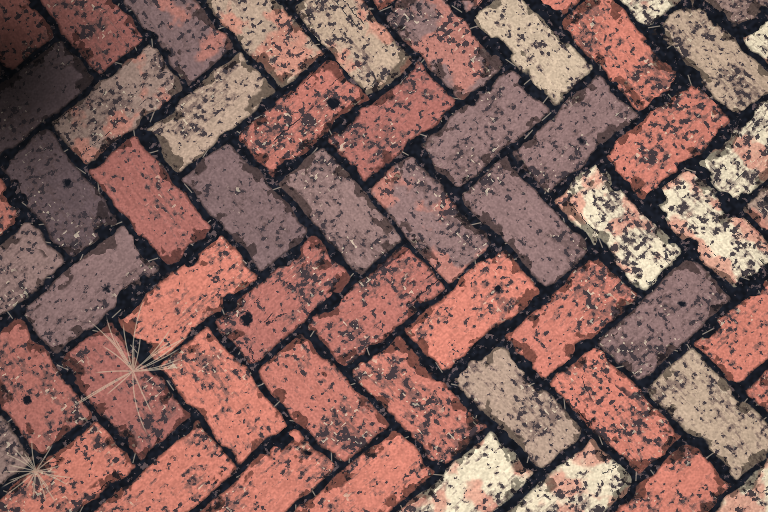
This texture is drawn by a Shadertoy shader. Its source:

```glsl
// Weathered herringbone brick paving with dark earth joints, chipped edges and dry grass.
#define HALF_BRICK vec2(0.955, 0.452) // half size, in brick widths
#define CORNER 0.07
#define WOBBLE 0.09
#define CHIPPING 0.15
#define PITTING 0.85
#define SOIL  vec3(0.10, 0.11, 0.14)
#define SOOT  vec3(0.42, 0.35, 0.36)
#define MAUVE vec3(0.57, 0.46, 0.45)
#define TAN   vec3(0.76, 0.66, 0.57)
#define CREAM vec3(0.94, 0.88, 0.76)
#define CLAY  vec3(0.84, 0.52, 0.45)
#define RUST  vec3(0.66, 0.42, 0.39)

float hash(vec2 p) {
    vec3 q = fract(p.xyx * 0.1031);
    q += dot(q, q.yzx + 33.33);
    return fract((q.x + q.y) * q.z);
}

float noise(vec2 p) {
    vec2 i = floor(p), f = fract(p);
    f = f * f * (3.0 - 2.0 * f);
    return mix(mix(hash(i), hash(i + vec2(1, 0)), f.x),
               mix(hash(i + vec2(0, 1)), hash(i + 1.0), f.x), f.y);
}

float fbm(vec2 p) {
    float sum = 0.0, amp = 0.5;
    for (int i = 0; i < 4; i++) {
        sum += amp * noise(p);
        p = mat2(1.6, 1.2, -1.2, 1.6) * p + 7.3;
        amp *= 0.5;
    }
    return sum / 0.9375;
}

// Canvas (height 1, y down) to brick widths along the two brick directions,
// with a slight tilt of the ground.
vec2 groundPlane(vec2 p) {
    float column = (p.x - 1.393) / (0.174 + 0.0225 * p.y);
    float q = (p.y - (0.07 - 0.036 * p.y) * (p.x - 1.393) - 0.113) / 0.3477;
    float row = q + 0.023 * q * (2.0 - q);
    return vec2(column + 2.0 * row, 2.0 * row - column);
}

// Position inside a brick, long side on x; also gives the brick centre.
vec2 herringbone(vec2 g, out vec2 centre) {
    float j = floor(g.y + 0.5);
    if (mod(g.x + j + 1.0, 4.0) < 2.0) {
        centre = vec2(4.0 * floor((g.x + j + 1.0) / 4.0) - j, j);
        return g - centre;
    }
    float i = floor(g.x);
    centre = vec2(i + 0.5, 4.0 * floor((g.y + i - 0.5) / 4.0) + 1.5 - i);
    return (g - centre).yx;
}

float roundBox(vec2 p, vec2 halfSize, float radius) {
    vec2 d = abs(p) - halfSize + radius;
    return length(max(d, 0.0)) + min(max(d.x, d.y), 0.0) - radius;
}

// Fired colour: red in the lower rows and upper left, paler to the right and bottom.
vec3 brickTone(vec2 id, out float warm, out float light) {
    float column = 0.5 * (id.x - id.y), row = 0.25 * (id.x + id.y);
    float redness = 0.28 + 0.6 * exp(-8.0 * pow(row - 1.85, 2.0))
                  + 0.5 * exp(-0.2 * pow(column + 5.5, 2.0) - 3.0 * row * row);
    warm = step(hash(id + 3.7), redness);
    light = clamp(0.65 * hash(id + 51.3) + 0.075 * (column + 4.5) + 0.3 * smoothstep(2.1, 2.5, row), 0.0, 1.0);
    vec3 cold = mix(SOOT, MAUVE, smoothstep(0.0, 0.3, light));
    cold = mix(cold, TAN, smoothstep(0.35, 0.6, light));
    cold = mix(cold, CREAM, smoothstep(0.6, 0.85, light));
    return mix(cold, mix(RUST, CLAY, smoothstep(0.0, 0.4, light)), warm);
}

vec3 brickFace(vec2 l, vec2 id) {
    float warm, light;
    vec3 tone = brickTone(id, warm, light);
    vec2 s = l + id * 13.7;
    float blotch = fbm(s * 2.2), grain = fbm(s * 15.0), wear = hash(id + 8.1);
    float streak = noise(s * vec2(7.0, 34.0));
    // mottling, clay showing through, streaks along the brick
    float mottle = 0.4 * blotch + 0.4 * grain + 0.2 * streak;
    vec3 col = mix(tone, mix(tone * 0.62, MAUVE * 0.85, 0.5), 0.9 * smoothstep(0.47, 0.64, mottle));
    col = mix(col, CLAY, 0.6 * (1.0 - warm) * step(0.5, wear) * smoothstep(0.5, 0.64, fbm(s * 2.7 + 40.0)));
    col *= 0.86 + 0.18 * noise(s * 40.0) + 0.12 * streak;
    // pits, pale flecks, cracks
    float pits = smoothstep(0.61, 0.69, 0.75 * grain + 0.25 * blotch + 0.05 * wear);
    col = mix(col, mix(SOIL, SOOT, 0.4), PITTING * pits);
    col = mix(col, CREAM, 0.6 * smoothstep(0.8, 0.9, noise(s * 24.0 + 5.0)) * smoothstep(0.5, 0.65, blotch));
    float crack = 1.0 - smoothstep(0.004, 0.022, abs(noise(s * vec2(0.9, 4.5) + 0.3 * grain) - 0.5));
    col = mix(col, SOIL, 0.7 * crack * step(0.6, wear) * smoothstep(0.48, 0.6, fbm(s * 3.0 + 20.0)));
    // a single deep hole in some bricks
    vec2 hole = (vec2(hash(id + 1.9), hash(id + 6.4)) - 0.5) * vec2(1.2, 0.4);
    float d = length(l - hole) + 0.12 * (grain - 0.5) - 0.04 - 0.06 * wear;
    return mix(col, SOIL, step(0.75, hash(id + 2.6)) * smoothstep(0.03, -0.02, d));
}

// Thin curved blades fanning out from a root.
float grassTuft(vec2 p, float size, float seed, float px) {
    float mask = 0.0;
    for (float i = 0.0; i < 24.0; i++) {
        float a = 6.2832 * hash(vec2(i, seed)), reach = size * (0.35 + 0.65 * hash(vec2(seed, i + 9.0)));
        vec2 q = mat2(cos(a), -sin(a), sin(a), cos(a)) * p;
        float d = abs(q.y - (hash(vec2(i + 30.0, seed)) - 0.5) * 5.0 * q.x * q.x);
        mask = max(mask, smoothstep(0.0005 + px, 0.0, d) * step(0.0, q.x) * smoothstep(reach, reach * 0.8, q.x));
    }
    return mask;
}

// One short straw per grid cell.
float straw(vec2 p, float px) {
    vec2 cell = floor(p / 0.035), q = (fract(p / 0.035) - 0.5) * 0.035;
    float a = 6.2832 * hash(cell);
    q = mat2(cos(a), -sin(a), sin(a), cos(a)) * q;
    q.x -= clamp(q.x, -0.011, 0.011);
    return step(0.65, hash(cell + 4.2)) * smoothstep(0.0005 + px, 0.0, length(q));
}

void mainImage(out vec4 fragColor, in vec2 fragCoord) {
    float px = 1.0 / iResolution.y, edge = 6.0 * px;
    vec2 p = vec2(fragCoord.x, iResolution.y - fragCoord.y) * px, id;
    vec2 g = groundPlane(p);
    vec2 l = herringbone(g + 0.07 * (vec2(noise(g * 0.8), noise(g * 0.8 + 31.0)) - 0.5), id);

    // uneven, chipped outline
    vec2 ragged = vec2(noise(g * 4.0), noise(g * 4.0 + 17.0)) - 0.5;
    vec2 shift = (vec2(hash(id), hash(id + 9.3)) - 0.5) * 0.04;
    float d = roundBox(l + shift + WOBBLE * ragged, HALF_BRICK, CORNER);
    d += CHIPPING * hash(id + 5.5) * smoothstep(0.54, 0.75, fbm(g * 2.6)) + 0.05 * (fbm(g * 12.0) - 0.5);
    float brick = smoothstep(edge, -edge, d);

    // earth with grit, then the brick with its broken rim
    float grit = smoothstep(0.62, 0.78, fbm(g * 15.0 + 60.0));
    vec3 col = mix(SOIL * (0.7 + 0.6 * noise(g * 20.0)), MAUVE, 0.6 * grit);
    vec3 face = brickFace(l, id);
    float rim = smoothstep(0.0, -0.045, d + 0.13 * smoothstep(0.52, 0.7, fbm(g * 4.5 + 11.0)));
    col = mix(col, face * mix(0.58, 1.0, rim), brick);

    // dry grass
    float dry = straw(p, px) * mix(0.6, 0.04, brick);
    dry = max(dry, 0.65 * grassTuft(p - vec2(0.26, 0.725), 0.15, 2.0, px));
    dry = max(dry, 0.65 * grassTuft(p - vec2(0.07, 0.92), 0.08, 5.0, px));
    col = mix(col, mix(TAN, CREAM, 0.4), dry);

    // falloff toward the corners, strongest at the upper left
    vec2 c = p - vec2(0.85, 0.52), shade = p - vec2(0.0, 0.14);
    col *= 1.05 - 0.16 * dot(c, c) - 0.65 * exp(-30.0 * dot(shade, shade));
    fragColor = vec4(clamp(col, 0.0, 1.0), 1.0);
}
```
